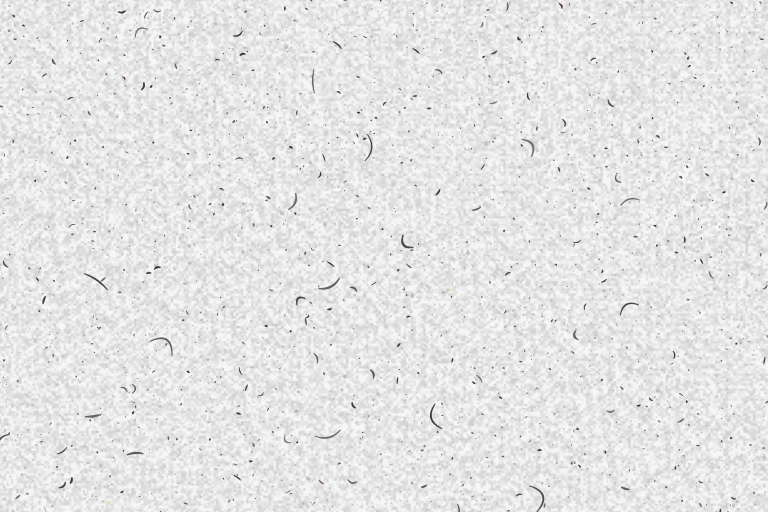
Reproduce this texture procedurally as a Shadertoy shader.

```glsl
// Tones
const vec3 PAPER = vec3(0.909, 0.909, 0.910);
const vec3 PEBBLE_GREY = vec3(0.70, 0.70, 0.70);
const vec3 PEBBLE_TAN = vec3(0.73, 0.71, 0.67);
const vec3 INK = vec3(0.15, 0.15, 0.17);
const vec3 SLATE = vec3(0.50, 0.50, 0.52);
const vec3 RUST = vec3(0.30, 0.15, 0.11);
const vec3 OCHRE = vec3(0.90, 0.70, 0.42);
const vec3 BLUE_SMUDGE = vec3(0.74, 0.75, 0.82);

// Grain, in cells per canvas height
const float FINE_GRAIN = 205.0;
const float COARSE_GRAIN = 105.0;
const float GRAIN_CONTRAST = 0.225;
const float BRIGHTEST = 0.965;

// Cells per canvas height of each scattered layer
const float PEBBLE_CELLS = 78.0;
const float DOT_CELLS = 48.0;
const float FLECK_CELLS = 24.0;
const float FIBRE_CELLS = 8.0;
const float SPOT_CELLS = 6.0;
const float EDGE = 0.0013;

float hash(vec2 p) {
    return fract(sin(dot(p, vec2(127.1, 311.7))) * 43758.5453);
}

float valueNoise(vec2 p) {
    vec2 i = floor(p);
    vec2 f = fract(p);
    f = f * f * (3.0 - 2.0 * f);
    float low = mix(hash(i), hash(i + vec2(1.0, 0.0)), f.x);
    float high = mix(hash(i + vec2(0.0, 1.0)), hash(i + vec2(1.0, 1.0)), f.x);
    return mix(low, high, f.y);
}

// Randomly turned, tapered and bent strokes: x = coverage, y = random per stroke.
// Ranges hold the smallest and largest half length and half width.
vec2 scatter(vec2 p, float cells, float seed, float density,
             vec2 lengths, vec2 widths, float maxBend) {
    vec2 result = vec2(0.0);
    vec2 home = floor(p * cells);
    float soft = max(EDGE, 0.6 / iResolution.y);
    for (int j = -1; j <= 1; j++) {
        for (int i = -1; i <= 1; i++) {
            vec2 cell = home + vec2(float(i), float(j));
            vec2 key = cell + seed;
            if (hash(key) > density) continue;

            vec2 centre = cell + vec2(hash(key + 17.3), hash(key + 41.9));
            float angle = 6.2832 * hash(key + 63.7);
            float size = hash(key + 85.1);
            float halfLength = mix(lengths.x, lengths.y, size * size);
            float halfWidth = mix(widths.x, widths.y, hash(key + 109.3));
            float bend = maxBend * (2.0 * hash(key + 131.9) - 1.0);

            vec2 q = p - centre / cells;
            float c = cos(angle);
            float s = sin(angle);
            q = vec2(c * q.x + s * q.y, c * q.y - s * q.x);

            float along = clamp(q.x, -halfLength, halfLength);
            float t = along / halfLength;
            float slope = 2.0 * bend * t;
            vec2 offset = vec2(q.x - along,
                (q.y - bend * along * t) / sqrt(1.0 + slope * slope));
            float dist = length(offset) - halfWidth * (1.0 - 0.45 * t * t);
            float cover = 1.0 - smoothstep(-soft, soft, dist);
            if (cover > result.x) result = vec2(cover, hash(key + 157.7));
        }
    }
    return result;
}

void mainImage(out vec4 fragColor, in vec2 fragCoord) {
    vec2 p = fragCoord / iResolution.y;

    // Fine mineral grain
    float grain = mix(valueNoise(p * FINE_GRAIN),
                      valueNoise(p * COARSE_GRAIN + 37.0), 0.3);
    vec3 color = min(PAPER + GRAIN_CONTRAST * (grain - 0.5), vec3(BRIGHTEST));

    // Faint blue smudges
    vec2 smudge = scatter(p, SPOT_CELLS, 11.0, 0.3,
                          vec2(0.004, 0.018), vec2(0.005, 0.012), 0.6);
    color = mix(color, BLUE_SMUDGE, 0.22 * smudge.x * valueNoise(p * 90.0));

    // Pale pebbles, a few of them larger
    vec2 pebble = scatter(p, PEBBLE_CELLS, 23.0, 0.42,
                          vec2(0.0003, 0.002), vec2(0.0009, 0.0026), 0.0);
    vec3 pebbleColor = mix(PEBBLE_GREY, PEBBLE_TAN, step(0.6, pebble.y));
    color = mix(color, pebbleColor, pebble.x * mix(0.3, 0.9, pebble.y));
    vec2 stone = scatter(p, 14.0, 37.0, 0.3,
                         vec2(0.0005, 0.003), vec2(0.0025, 0.0048), 0.0);
    color = mix(color, PEBBLE_TAN, 0.75 * stone.x);

    // Rare ochre spots
    vec2 spot = scatter(p, SPOT_CELLS, 53.0, 0.12,
                        vec2(0.0004, 0.001), vec2(0.002, 0.0045), 0.0);
    color = mix(color, OCHRE, 0.85 * spot.x);

    // Small dots and short dark flecks
    vec2 dots = scatter(p, DOT_CELLS, 71.0, 0.17,
                        vec2(0.0003, 0.0025), vec2(0.0007, 0.0017), 0.0);
    color = mix(color, mix(INK, SLATE, dots.y), 0.85 * dots.x);
    vec2 fleck = scatter(p, FLECK_CELLS, 89.0, 0.30,
                         vec2(0.001, 0.008), vec2(0.0009, 0.0022), 0.4);
    vec3 fleckColor = mix(INK, SLATE, fleck.y * fleck.y);
    fleckColor = mix(fleckColor, RUST, step(0.92, fleck.y));
    color = mix(color, fleckColor, 0.92 * fleck.x);

    // Long curved fibres
    vec2 fibre = scatter(p, FIBRE_CELLS, 107.0, 0.30,
                         vec2(0.008, 0.028), vec2(0.0013, 0.0024), 0.8);
    vec3 fibreColor = mix(INK, SLATE, 0.7 * fibre.y);
    color = mix(color, fibreColor, 0.9 * fibre.x);

    fragColor = vec4(color, 1.0);
}
```
